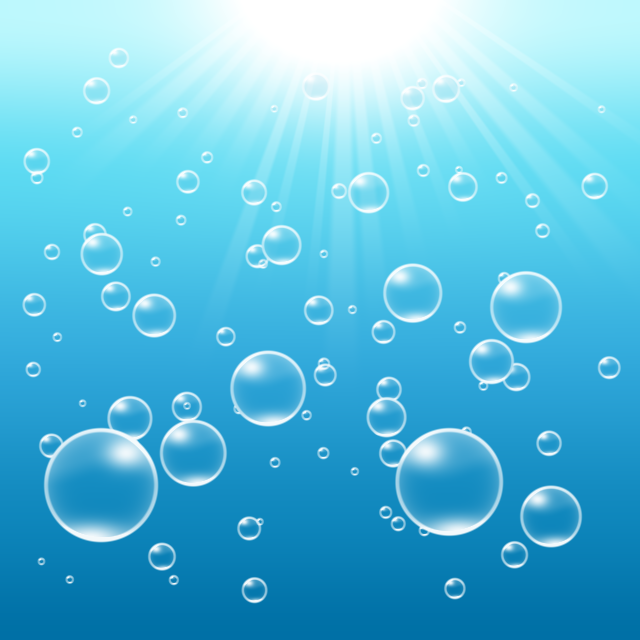
A Shadertoy shader for this background:

```glsl
const vec3 WHITE = vec3(1.0);
const vec3 SURFACE = vec3(0.73, 0.97, 0.99);
const vec3 SHALLOW = vec3(0.36, 0.86, 0.95);
const vec3 MIDDLE = vec3(0.19, 0.66, 0.86);
const vec3 DEEP = vec3(0.05, 0.52, 0.73);
const vec3 FLOOR = vec3(0.0, 0.44, 0.65);

const vec2 SUN = vec2(0.53, 1.04);
const vec2 RAY_ORIGIN = vec2(0.54, 1.10);
const int RAY_COUNT = 17;
const float RAY_SPREAD = 1.0;
const float RAY_LENGTH = 0.72;
const float RAY_STRENGTH = 0.34;

// Large bubbles: centre and radius
const int LARGE_COUNT = 14;
const vec3 LARGE[LARGE_COUNT] = vec3[](
    vec3(0.203, 0.346, 0.035), vec3(0.158, 0.242, 0.089),
    vec3(0.702, 0.247, 0.084), vec3(0.419, 0.393, 0.059),
    vec3(0.302, 0.292, 0.052), vec3(0.822, 0.520, 0.056),
    vec3(0.861, 0.193, 0.048), vec3(0.645, 0.542, 0.046),
    vec3(0.768, 0.435, 0.035), vec3(0.241, 0.507, 0.034),
    vec3(0.159, 0.603, 0.033), vec3(0.440, 0.617, 0.031),
    vec3(0.576, 0.699, 0.032), vec3(0.604, 0.348, 0.031));

float hash(vec2 p) {
    vec3 q = fract(vec3(p.xyx) * 0.1031);
    q += dot(q, q.yzx + 33.33);
    return fract((q.x + q.y) * q.z);
}

float blob(vec2 p, vec2 centre, vec2 size) {
    vec2 q = (p - centre) / size;
    return exp(-dot(q, q));
}

vec3 waterColor(float depth) {
    vec3 col = mix(SURFACE, SHALLOW, smoothstep(0.02, 0.28, depth));
    col = mix(col, MIDDLE, smoothstep(0.22, 0.62, depth));
    col = mix(col, DEEP, smoothstep(0.52, 0.86, depth));
    return mix(col, FLOOR, smoothstep(0.80, 1.0, depth));
}

// Soft shafts fanning out below the sun
float sunRays(vec2 p) {
    vec2 d = p - RAY_ORIGIN;
    float angle = atan(d.x, -d.y);
    float reach = length(d);
    float light = 0.0;
    for (int i = 0; i < RAY_COUNT; i++) {
        float id = float(i);
        float jitter = hash(vec2(id, 3.0)) - 0.5;
        float slot = (id + 0.5 + 0.6 * jitter) / float(RAY_COUNT);
        float width = mix(0.018, 0.055, hash(vec2(id, 8.0)));
        float extent = RAY_LENGTH * mix(0.65, 1.1, hash(vec2(id, 5.0)));
        float offset = abs(angle - mix(-RAY_SPREAD, RAY_SPREAD, slot));
        float shaft = 1.0 - smoothstep(width * 0.45, width, offset);
        light += shaft * (1.0 - smoothstep(0.12, extent, reach));
    }
    return min(light, 1.4) * RAY_STRENGTH;
}

float sunGlow(vec2 p) {
    float d = length((p - SUN) * vec2(0.85, 1.0));
    return clamp(1.15 * exp(-pow(d / 0.19, 2.6)) + 0.3 * exp(-d * d / 0.09), 0.0, 1.0);
}

// Clear sphere: rim, inner sheen, upper highlight and lower glow
vec3 drawBubble(vec3 col, vec3 behind, vec2 p, vec2 centre, float radius, float side) {
    vec2 q = (p - centre) / radius;
    float d = length(q);
    float soft = 1.2 / (iResolution.y * radius);
    if (d > 1.0 + soft) return col;
    float inside = 1.0 - smoothstep(1.0 - soft, 1.0 + soft, d);
    float line = 0.025 + soft;
    float rim = smoothstep(1.0 - 2.0 * line, 1.0 - line, d);
    float light = 0.5 * rim * (0.7 + 0.3 * abs(q.y));
    light += 0.30 * pow(min(d, 1.0), 5.0);
    light += 0.75 * blob(q, vec2(side * 0.42, 0.55), vec2(0.34, 0.26));
    light += 0.75 * blob(q, vec2(-side * 0.15, -0.90), vec2(0.55, 0.24));
    float horizon = 0.12 + 0.12 * sin(q.x * 3.0 + side);
    light += 0.13 * smoothstep(horizon - 0.05, horizon + 0.35, q.y);
    vec3 body = mix(behind, DEEP, 0.08);
    return mix(col, mix(body, WHITE, min(light, 0.95)), inside);
}

// Jittered cells, each holding at most one bubble
vec3 scatterBubbles(vec3 col, vec2 p, float cells, float amount, vec2 sizes, float seed) {
    vec2 base = floor(p * cells);
    for (int y = -1; y <= 1; y++) {
        for (int x = -1; x <= 1; x++) {
            vec2 id = base + vec2(x, y);
            vec2 key = id + seed;
            if (hash(key + 41.0) > amount) continue;
            vec2 jitter = vec2(hash(key + 7.0), hash(key + 19.0));
            vec2 centre = (id + mix(vec2(0.15), vec2(0.85), jitter)) / cells;
            if (any(lessThan(centre, vec2(0.05, 0.07)))) continue;
            if (any(greaterThan(centre, vec2(0.97, 0.92)))) continue;
            float radius = mix(sizes.x, sizes.y, hash(key + 29.0));
            col = drawBubble(col, col, p, centre, radius, -1.0);
        }
    }
    return col;
}

void mainImage(out vec4 fragColor, in vec2 fragCoord) {
    vec2 p = fragCoord / iResolution.xy;
    vec3 water = waterColor(1.0 - p.y);
    water = mix(water, WHITE, sunRays(p));
    water = mix(water, WHITE, sunGlow(p));

    vec3 col = scatterBubbles(water, p, 13.0, 0.36, vec2(0.005, 0.010), 60.0);
    col = scatterBubbles(col, p, 9.0, 0.62, vec2(0.011, 0.024), 10.0);
    for (int i = 0; i < LARGE_COUNT; i++) {
        float side = i == 1 ? 1.0 : -1.0;
        col = drawBubble(col, water, p, LARGE[i].xy, LARGE[i].z, side);
    }
    fragColor = vec4(col, 1.0);
}
```
